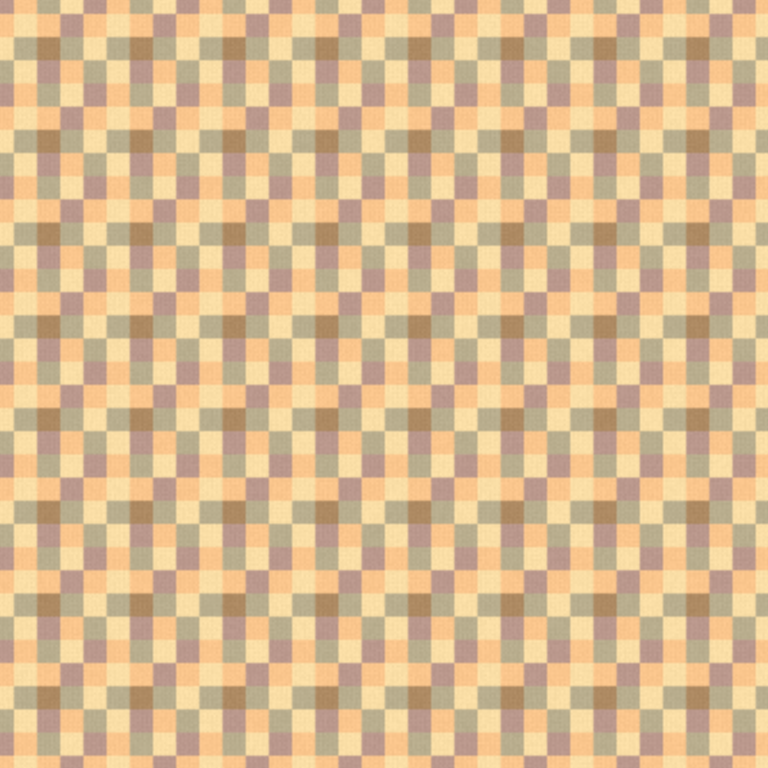
A Shadertoy shader for this pattern:

```glsl
// Woven check of small soft squares: a four by four motif in five muted colours.
// Each point blends its four nearest squares across a narrow seam, then a faint
// thread ripple and a fine cloth grain are added.

const float SQUARES = 33.13;          // squares across the canvas
const vec2 ORIGIN = vec2(0.0483);     // motif corner, from the upper left
const float SEAM = 0.075;             // half width of a seam, in squares
const float GRAIN_SCALE = 340.0;      // grain cells across the canvas
const float GRAIN_AMOUNT = 0.026;
const float THREADS = 5.0;            // threads per square
const float THREAD_AMOUNT = 0.005;
const float TAU = 6.2832;

const vec3 PALETTE[5] = vec3[5](
    vec3(0.98, 0.87, 0.65),           // 0 cream
    vec3(0.98, 0.775, 0.55),          // 1 peach
    vec3(0.725, 0.68, 0.555),         // 2 sage
    vec3(0.73, 0.595, 0.55),          // 3 mauve
    vec3(0.68, 0.54, 0.385));         // 4 brown

// Palette index of each square, row by row from the top of the motif
const int MOTIF[16] = int[16](
    4, 2, 0, 2,
    3, 1, 2, 0,
    2, 0, 3, 1,
    1, 3, 1, 0);

float hash(vec2 p) {
    vec3 q = fract(p.xyx * 0.1031);
    q += dot(q, q.yzx + 33.33);
    return fract((q.x + q.y) * q.z);
}

float valueNoise(vec2 p) {
    vec2 i = floor(p), f = fract(p);
    f = f * f * (3.0 - 2.0 * f);
    vec2 e = vec2(1.0, 0.0);
    return mix(mix(hash(i), hash(i + e), f.x),
               mix(hash(i + e.yx), hash(i + e.xx), f.x), f.y);
}

vec3 squareColor(vec2 id) {
    ivec2 k = ivec2(mod(id + 0.5, 4.0));
    return PALETTE[MOTIF[k.y * 4 + k.x]];
}

// Blend the four nearest squares across their shared seams
vec3 softCheck(vec2 p, float halfWidth) {
    vec2 q = p - 0.5;
    vec2 id = floor(q);
    vec2 t = smoothstep(0.5 - halfWidth, 0.5 + halfWidth, fract(q));
    vec2 e = vec2(1.0, 0.0);
    return mix(mix(squareColor(id), squareColor(id + e), t.x),
               mix(squareColor(id + e.yx), squareColor(id + e.xx), t.x), t.y);
}

void mainImage(out vec4 fragColor, in vec2 fragCoord) {
    vec2 uv = fragCoord / iResolution.y;
    uv.y = 1.0 - uv.y;
    vec2 p = (uv - ORIGIN) * SQUARES;
    float pixel = SQUARES / iResolution.y;

    vec3 color = softCheck(p, min(max(SEAM, 0.75 * pixel), 0.5));

    // Faint upright and level threads
    vec2 ripple = sin(TAU * THREADS * p);
    color += THREAD_AMOUNT * (ripple.x + 0.5 * ripple.y);

    // Fine cloth grain
    color += GRAIN_AMOUNT * (valueNoise(uv * GRAIN_SCALE) - 0.5);

    fragColor = vec4(clamp(color, 0.0, 1.0), 1.0);
}
```
